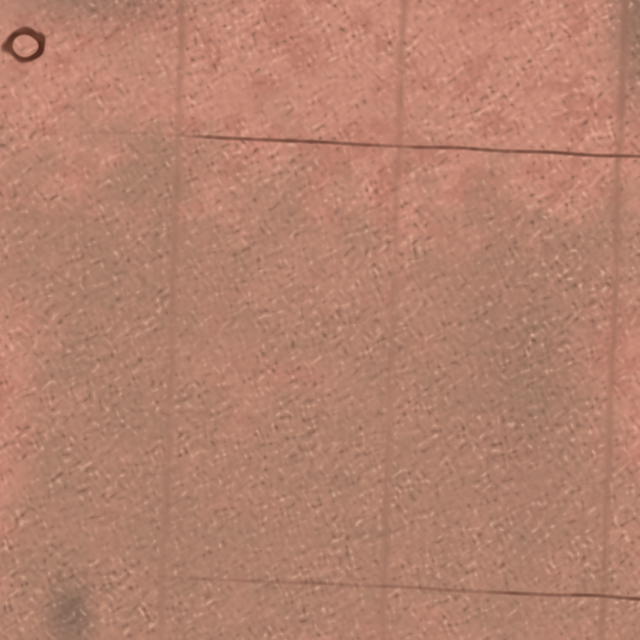
Reproduce this texture procedurally as a WebGL 1 fragment shader.

```glsl
precision highp float;
// Weathered pink paving slabs with dense speckled grain, faint slanted joints and brown staining.
uniform vec2 u_resolution;

const vec3 PINK = vec3(0.780, 0.547, 0.470);
const vec3 RED_CLAY = vec3(0.725, 0.480, 0.412);
const vec3 BROWN = vec3(0.678, 0.503, 0.423);
const vec3 GREY_DIRT = vec3(0.525, 0.415, 0.355);
const vec3 JOINT_BROWN = vec3(0.590, 0.415, 0.345);
const vec3 JOINT_DARK = vec3(0.430, 0.270, 0.220);
const vec3 RING_DARK = vec3(0.250, 0.110, 0.065);
const vec3 FLECK_LIGHT = vec3(0.850, 0.705, 0.620);
const vec3 FLECK_DARK = vec3(0.490, 0.345, 0.285);

const vec2 SLAB = vec2(0.345, 0.69);         // slab width and height
const vec2 JOINT_ORIGIN = vec2(0.251, 0.111);
const vec2 JOINT_SLANT = vec2(0.035, -0.046);

float hash(vec2 p) {
  return fract(sin(dot(p, vec2(127.1, 311.7))) * 43758.5453);
}

float noise(vec2 p) {
  vec2 i = floor(p), f = fract(p);
  f = f * f * (3.0 - 2.0 * f);
  return mix(mix(hash(i), hash(i + vec2(1.0, 0.0)), f.x),
             mix(hash(i + vec2(0.0, 1.0)), hash(i + vec2(1.0, 1.0)), f.x), f.y);
}

float fbm(vec2 p) {
  float sum = 0.0, amp = 0.5;
  for (int i = 0; i < 4; i++) {
    sum += amp * noise(p);
    p = mat2(1.6, 1.2, -1.2, 1.6) * p + 7.3;
    amp *= 0.5;
  }
  return sum / 0.9375;
}

// Soft round blot, 1 at the centre and fading to 0 at the given radii.
float blot(vec2 p, vec2 centre, vec2 radii) {
  return 1.0 - smoothstep(0.0, 1.0, length((p - centre) / radii));
}

// Distance to the nearest line of a family repeating with the given period.
float lineDistance(float x, float period) {
  return abs(fract(x / period + 0.5) - 0.5) * period;
}

float stroke(float d, float halfWidth, float soft) {
  return 1.0 - smoothstep(halfWidth - soft, halfWidth + soft, d);
}

// Height of the pitted surface: rotated layers keep the bumps from lining up.
float relief(vec2 p) {
  vec2 bend = vec2(noise(p * 60.0), noise(p * 60.0 + 31.0)) - 0.5;
  vec2 q = p + bend * 0.008;
  vec2 turned = mat2(0.8, 0.6, -0.6, 0.8) * q;
  return 0.45 * noise(q * 105.0) + 0.55 * noise(turned * 150.0 + 13.0);
}

// Signed grain: a bump stands out from its surroundings, lit a little from the left.
float grainAt(vec2 p) {
  float centre = relief(p);
  float around = relief(p + vec2(-0.0062, 0.0020)) + relief(p + vec2(0.0020, 0.0066));
  return centre - 0.5 * around;
}

// Pink slab colour covered by uneven brown staining and corner dirt.
vec3 slabColour(vec2 p, vec2 slabId) {
  float blotch = fbm(p * 5.0 + 3.0) - 0.5;
  float mottle = fbm(p * 24.0 + 11.0) - 0.5;
  float clean = 0.85 * smoothstep(0.62, 0.82, p.y + blotch * 0.25 + mottle * 0.15);
  clean = max(clean, blot(p, vec2(-0.01, 0.34), vec2(0.10, 0.34)) * 1.1);
  clean = max(clean, blot(p, vec2(1.02, 0.38), vec2(0.14, 0.40)) * 0.75);
  clean += blotch * 0.8 + mottle * 0.9 + 0.17 + 0.06 * (hash(slabId + 5.0) - 0.5);
  float redness = smoothstep(0.42, 0.72, fbm(p * 30.0 + 50.0));
  vec3 pink = mix(PINK, RED_CLAY, 0.75 * redness);
  vec3 colour = mix(BROWN, pink, clamp(clean, -0.15, 1.0));
  float dirt = 0.9 * blot(p, vec2(0.11, 0.04), vec2(0.06, 0.09));
  dirt += 0.65 * blot(p, vec2(0.14, 1.03), vec2(0.26, 0.11));
  dirt += 0.75 * blot(p, vec2(1.01, 0.96), vec2(0.09, 0.22));
  dirt += 0.22 * blot(p, vec2(0.82, 0.40), vec2(0.16, 0.38));
  return mix(colour, GREY_DIRT, clamp(dirt + 0.4 * dirt * mottle, 0.0, 0.85));
}

void main() {
  vec2 p = gl_FragCoord.xy / u_resolution;
  float pixel = 1.0 / min(u_resolution.x, u_resolution.y);
  float soft = max(pixel, 0.0024);

  // Slab grid, sheared slightly along both axes
  vec2 wobble = 0.003 * (vec2(noise(p.yx * 14.0), noise(p * 14.0)) - 0.5);
  vec2 grid = p - JOINT_ORIGIN - JOINT_SLANT * p.yx + wobble;
  vec2 slabId = floor(grid / SLAB);
  vec3 colour = slabColour(p, slabId);
  float upright = stroke(lineDistance(grid.x, SLAB.x), 0.005, 0.005);

  // Dense grain in uneven patches, flatter inside the upright joints
  float rough = 0.40 + 1.05 * fbm(p * 13.0 + 20.0);
  rough += 0.35 * blot(p, vec2(0.85, 0.52), vec2(0.14, 0.28));
  rough *= 1.0 - 0.6 * upright;
  float grain = grainAt(p);
  float speck = noise(p * 190.0 + 40.0) - 0.5;
  colour *= 1.0 + rough * (0.20 * grain + 0.06 * speck);
  colour = mix(colour, FLECK_LIGHT, 0.44 * rough * smoothstep(0.13, 0.50, grain));
  colour = mix(colour, FLECK_DARK, 0.40 * rough * smoothstep(0.15, 0.50, -grain));

  // Faint upright joints, broken along their length and stronger at the top
  float uprightWear = 0.06 + 0.46 * fbm(vec2(slabId.x * 3.0 + 1.0, p.y * 14.0));
  uprightWear += 0.35 * smoothstep(0.72, 0.95, p.y) * noise(vec2(p.y * 30.0, 4.0));
  uprightWear += 0.15 * smoothstep(0.85, 0.95, p.x);
  colour = mix(colour, JOINT_BROWN, uprightWear * upright);

  // Thin level joints, dark to the right and worn away to the left
  float level = lineDistance(grid.y, SLAB.y);
  float row = floor(grid.y / SLAB.y + 0.5);
  float darkFrom = mix(0.72, 0.26, step(0.5, row));
  float levelWear = 0.10 + 0.24 * smoothstep(0.22, 0.45, p.x);
  levelWear += 0.48 * smoothstep(darkFrom, darkFrom + 0.10, p.x);
  levelWear *= 0.25 + 1.2 * fbm(vec2(p.x * 24.0, row * 5.0 + 2.0));
  colour = mix(colour, JOINT_DARK, min(levelWear, 0.9) * stroke(level, 0.0026, soft));

  // Dark rusty ring near the upper left corner, uneven in width
  vec2 ringPos = (p - vec2(0.039, 0.930)) * vec2(0.92, 1.0);
  float ring = abs(length(ringPos) - 0.024 - 0.008 * (noise(p * 55.0) - 0.5));
  float ringWear = 0.45 + 0.55 * noise(p * 70.0 + 9.0);
  float ringWidth = 0.0035 + 0.004 * noise(p * 48.0 + 17.0);
  colour = mix(colour, RING_DARK, ringWear * stroke(ring, ringWidth, 0.003));

  gl_FragColor = vec4(colour, 1.0);
}
```
